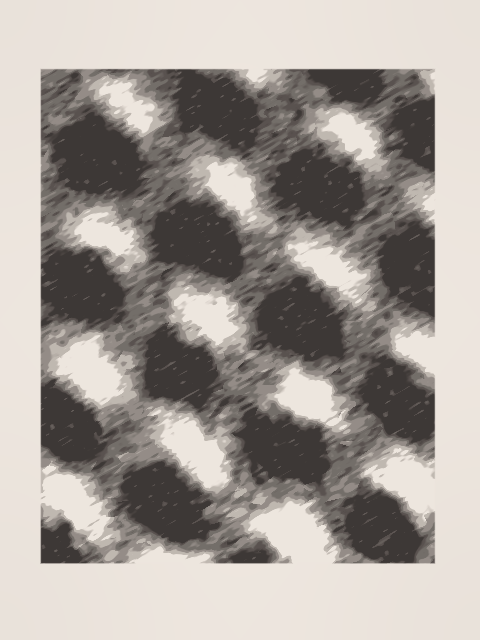
This pattern is drawn by a WebGL 1 fragment shader. Its source:

```glsl
precision highp float;
// Grainy print of slanting rows of pale and dark egg-shaped spots, framed by a plain paper margin.
uniform vec2 u_resolution;

// Layout: the canvas is 3 units wide and 4 high
const vec2 CANVAS = vec2(3.0, 4.0);
const vec2 PRINT_MIN = vec2(0.255, 0.479);
const vec2 PRINT_MAX = vec2(2.718, 3.568);
const vec2 ROW_STEP = vec2(0.635, -0.505);
const vec2 COLUMN_STEP = vec2(-0.115, -0.823);
const vec2 DARK_ORIGIN = vec2(1.25, 2.49);
const vec2 LIGHT_ORIGIN = vec2(1.31, 1.99);

// Spots
const vec2 DARK_RADII = vec2(0.29, 0.195);
const vec2 LIGHT_RADII = vec2(0.26, 0.165);
const float SPOT_TILT = -0.60;
const float SIZE_VARIATION = 0.16;
const float EDGE_WARP = 0.085;

// Surface marks
const float STROKE_TILT = 0.52;
const vec2 STROKE_SCALE = vec2(19.0, 58.0);
const vec2 CHIP_SCALE = vec2(8.5, 19.0);
const float GRAIN_DEPTH = 0.24;
const float CHIP_DEPTH = 0.36;
const float TAU = 6.2831853;

// Inks
const vec3 PAPER = vec3(0.93, 0.90, 0.87);
const vec3 PALE = vec3(0.75, 0.72, 0.69);
const vec3 SILVER = vec3(0.58, 0.55, 0.53);
const vec3 GREY = vec3(0.45, 0.43, 0.41);
const vec3 SLATE = vec3(0.35, 0.32, 0.31);
const vec3 COAL = vec3(0.24, 0.22, 0.21);

vec2 hash2(vec2 cell) {
  vec3 q = fract(cell.xyx * vec3(0.1031, 0.1030, 0.0973));
  q += dot(q, q.yzx + 33.33);
  return fract((q.xx + q.yz) * q.zy);
}

float valueNoise(vec2 p) {
  vec2 cell = floor(p), f = fract(p);
  f = f * f * (3.0 - 2.0 * f);
  float low = mix(hash2(cell).x, hash2(cell + vec2(1.0, 0.0)).x, f.x);
  float high = mix(hash2(cell + vec2(0.0, 1.0)).x, hash2(cell + 1.0).x, f.x);
  return mix(low, high, f.y);
}

// Distance to the nearest scattered point (x) and that point's random value (y)
vec2 cellular(vec2 p) {
  vec2 cell = floor(p), best = vec2(9.0, 0.0);
  for (int j = -1; j <= 1; j++) {
    for (int i = -1; i <= 1; i++) {
      vec2 id = cell + vec2(float(i), float(j));
      float d = length(id + hash2(id) - p);
      if (d < best.x) best = vec2(d, hash2(id + 57.0).y);
    }
  }
  return best;
}

vec2 rotate(vec2 p, float angle) {
  float c = cos(angle), s = sin(angle);
  return vec2(c * p.x + s * p.y, c * p.y - s * p.x);
}

// Scaled distance to the nearest spot of a slanted lattice; 1 lies on its rim
float spotDistance(vec2 p, vec2 origin, vec2 radii) {
  vec2 v = p - origin;
  float det = ROW_STEP.x * COLUMN_STEP.y - ROW_STEP.y * COLUMN_STEP.x;
  vec2 cell = floor(vec2(v.x * COLUMN_STEP.y - v.y * COLUMN_STEP.x,
                         ROW_STEP.x * v.y - ROW_STEP.y * v.x) / det + 0.5);
  float nearest = 9.0;
  for (int j = -1; j <= 1; j++) {
    for (int i = -1; i <= 1; i++) {
      vec2 id = cell + vec2(float(i), float(j));
      vec2 rnd = hash2(id + 40.0 + origin) - 0.5;
      vec2 q = v - id.x * ROW_STEP - id.y * COLUMN_STEP - 0.04 * rnd;
      q = rotate(q, SPOT_TILT + 0.3 * rnd.y) / (radii * (1.0 + SIZE_VARIATION * rnd.x));
      q.y *= 1.0 + 0.18 * clamp(q.x, -1.5, 1.5); // taper into an egg
      nearest = min(nearest, length(q));
    }
  }
  return nearest;
}

vec3 inkForTone(float tone) {
  const float SOFT = 0.035;
  vec3 ink = mix(COAL, SLATE, smoothstep(0.30 - SOFT, 0.30 + SOFT, tone));
  ink = mix(ink, GREY, smoothstep(0.39 - SOFT, 0.39 + SOFT, tone));
  ink = mix(ink, SILVER, smoothstep(0.51 - SOFT, 0.51 + SOFT, tone));
  ink = mix(ink, PALE, smoothstep(0.66 - SOFT, 0.66 + SOFT, tone));
  return mix(ink, PAPER, smoothstep(0.83 - SOFT, 0.83 + SOFT, tone));
}

float printTone(vec2 p) {
  float rise = clamp((p.y - PRINT_MIN.y) / (PRINT_MAX.y - PRINT_MIN.y), 0.0, 1.0);
  // Ragged outlines
  vec2 coarse = vec2(valueNoise(p * 7.0), valueNoise(p * 7.0 + 31.0)) - 0.5;
  vec2 fine = vec2(valueNoise(p * 21.0 + 9.0), valueNoise(p * 21.0 + 63.0)) - 0.5;
  vec2 warped = p + EDGE_WARP * (coarse + 0.6 * fine);
  float dark = spotDistance(warped, DARK_ORIGIN, DARK_RADII) * mix(1.12, 0.94, rise);
  float light = spotDistance(warped, LIGHT_ORIGIN, LIGHT_RADII) * mix(0.88, 1.12, rise);
  // Spots, paler and larger towards the bottom
  float glow = 1.0 - smoothstep(0.35, 1.65, light);
  float tone = mix(mix(0.47, 0.41, rise), mix(1.06, 0.93, rise), glow);
  float body = smoothstep(0.85, 1.2, dark);
  tone = mix(0.23, mix(min(tone, 0.40), tone, smoothstep(1.0, 1.65, dark)), body);
  // Slanted chips in the gaps, then fine strokes
  vec2 slanted = rotate(p, STROKE_TILT);
  vec2 chip = cellular(slanted * CHIP_SCALE);
  float gap = body * smoothstep(0.65, 1.1, light) * mix(1.0, 0.55, rise);
  tone += CHIP_DEPTH * gap * (chip.y - 0.45) * (1.0 - smoothstep(0.25, 0.7, chip.x));
  float grain = valueNoise(slanted * STROKE_SCALE);
  float flecks = smoothstep(0.78, 0.98, grain) * (1.0 - body);
  return tone + GRAIN_DEPTH * (grain - 0.5) * mix(0.35, 1.0, body) + 0.12 * flecks;
}

void main() {
  vec2 uv = gl_FragCoord.xy / u_resolution;
  vec2 p = uv * CANVAS;
  // Paper shading repeats once across and down
  vec2 wave = cos(TAU * uv);
  vec3 color = PAPER * (1.0 - 0.008 * (wave.x + wave.y));
  // Print with smoothed borders
  vec2 inset = min(p - PRINT_MIN, PRINT_MAX - p);
  float pixel = CANVAS.x / u_resolution.x;
  float mask = smoothstep(-pixel, pixel, min(inset.x, inset.y));
  color = mix(color, inkForTone(printTone(p)), mask);
  gl_FragColor = vec4(color, 1.0);
}
```
